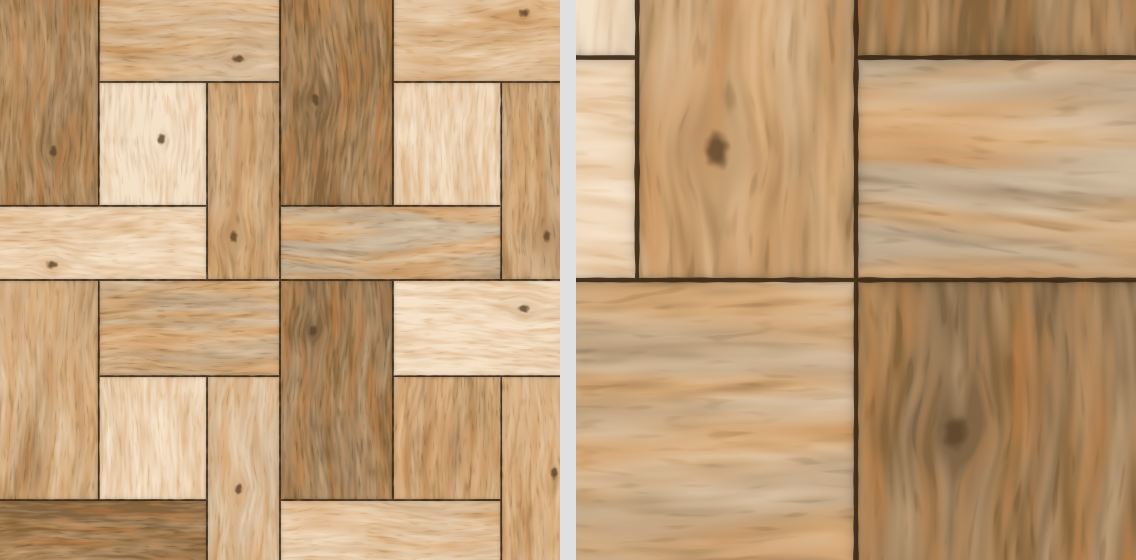
Left: the whole. Right: its middle third, enlarged.
Write a Shadertoy shader that draws this pattern.

```glsl
const float PERIOD = 0.5254;              // cell size as a share of the canvas
const vec2 CORE_LO = vec2(0.384, 0.327);  // central block corners inside a cell
const vec2 CORE_HI = vec2(0.752, 0.748);

const vec3 DARK_WOOD = vec3(0.53, 0.39, 0.23);
const vec3 TAN_WOOD = vec3(0.84, 0.67, 0.48);
const vec3 PALE_WOOD = vec3(0.97, 0.89, 0.79);
const vec3 RUST = vec3(0.73, 0.46, 0.23);
const vec3 KNOT_BROWN = vec3(0.36, 0.26, 0.16);
const vec3 GAP_BROWN = vec3(0.22, 0.15, 0.08);

// Lightness and weathering per plank: tall, top, right, bottom, core
const float TONE[20] = float[20](
    0.21, 0.88, 0.60, 0.72, 0.46,
    0.52, 0.53, 0.68, 0.21, 0.84,
    0.20, 0.67, 0.44, 0.53, 0.83,
    0.24, 0.62, 0.46, 0.82, 0.95);
const float GREY[20] = float[20](
    0.40, 0.25, 0.20, 0.35, 0.20,
    0.35, 0.65, 0.55, 0.25, 0.15,
    0.30, 0.20, 0.35, 0.85, 0.25,
    0.30, 0.50, 0.30, 0.15, 0.80);

struct Plank {
    vec4 box;       // low corner, high corner, in cell units
    int id;
    bool upright;   // grain runs vertically
};

vec2 hash2(vec2 p) {
    vec3 q = fract(p.xyx * vec3(0.1031, 0.1030, 0.0973));
    q += dot(q, q.yzx + 33.33);
    return fract((q.xx + q.yz) * q.zy);
}

float cornerSlope(vec2 corner, vec2 offset) {
    return dot(hash2(corner) * 2.0 - 1.0, offset);
}

float gradientNoise(vec2 p) {
    vec2 i = floor(p), f = fract(p);
    vec2 u = f * f * f * (f * (f * 6.0 - 15.0) + 10.0);
    vec2 e = vec2(1.0, 0.0);
    return mix(mix(cornerSlope(i, f), cornerSlope(i + e, f - e), u.x),
               mix(cornerSlope(i + e.yx, f - e.yx), cornerSlope(i + 1.0, f - 1.0), u.x), u.y);
}

// Noise stretched along the grain: x is along, y is across
float grain(vec2 g, float along, float across, float seed) {
    return gradientNoise(g * vec2(along, across) + seed * vec2(7.3, 11.7));
}

// Four planks wind around a central block
Plank plankAt(vec2 f) {
    vec2 a = CORE_LO, b = CORE_HI;
    if (f.x < a.x && f.y < b.y) return Plank(vec4(0.0, 0.0, a.x, b.y), 0, true);
    if (f.y < a.y) return Plank(vec4(a.x, 0.0, 1.0, a.y), 1, false);
    if (f.x > b.x) return Plank(vec4(b.x, a.y, 1.0, 1.0), 2, true);
    if (f.y > b.y) return Plank(vec4(0.0, b.y, b.x, 1.0), 3, false);
    return Plank(vec4(a, b), 4, true);
}

vec3 woodRamp(float t) {
    vec3 c = mix(DARK_WOOD, TAN_WOOD, clamp(t * 2.0, 0.0, 1.0));
    return mix(c, PALE_WOOD, clamp(t * 2.0 - 1.0, 0.0, 1.0));
}

vec3 woodColor(vec2 g, vec2 size, float tone, float grey, float seed) {
    // Knot, with the grain flowing around it
    vec2 chance = hash2(vec2(seed, 4.7));
    vec2 k = g - size * mix(vec2(0.2), vec2(0.8), hash2(vec2(seed, 9.1)));
    float hasKnot = step(0.5, chance.x);
    float bend = hasKnot * exp(-dot(k, k) / 0.0009);
    float r = length(k * vec2(0.75, 1.1)) + 0.004 * gradientNoise(g * 130.0 + seed);
    float knot = hasKnot * (1.0 - smoothstep(0.003, 0.010, r));
    g.y -= 0.6 * k.y * bend;
    g.y += 0.022 * grain(g, 5.0, 6.0, seed);

    // Layers from broad bands down to pores
    float band = grain(g, 2.5, 15.0, seed + 1.0);
    float streak = grain(g, 9.0, 75.0, seed + 2.0);
    float fiber = grain(g, 24.0, 170.0, seed + 3.0);
    float pore = smoothstep(0.12, 0.45, grain(g, 38.0, 230.0, seed + 4.0));
    float stain = smoothstep(0.18, 0.5, grain(g, 3.5, 11.0, seed + 5.0));
    float t = tone + 0.24 * band + 0.27 * streak + 0.26 * fiber;
    t -= 0.12 * pore + 0.22 * stain * (1.0 - 0.5 * tone) + 0.10 * bend;

    vec3 color = woodRamp(t);
    float rust = smoothstep(-0.05, 0.4, grain(g, 7.0, 55.0, seed + 6.0) + 0.5 * fiber);
    color = mix(color, RUST, rust * 0.65 * clamp(1.0 - 1.1 * tone, 0.0, 1.0));
    float weather = smoothstep(-0.35, 0.3, grain(g, 4.0, 32.0, seed + 7.0) + 0.5 * streak);
    float luma = dot(color, vec3(0.3, 0.59, 0.11));
    color = mix(color, luma * vec3(1.05, 0.97, 0.85), grey * weather * 0.85);
    return mix(color, KNOT_BROWN, 0.8 * knot);
}

void mainImage(out vec4 fragColor, in vec2 fragCoord) {
    vec2 p = fragCoord / iResolution.xy;
    vec2 q = (vec2(p.x, 1.0 - p.y) - 0.5) / PERIOD;
    vec2 cell = mod(floor(q), 2.0);
    vec2 f = fract(q);

    Plank plank = plankAt(f);
    int index = int(cell.x + 2.0 * cell.y) * 5 + plank.id;
    vec2 local = (f - plank.box.xy) * PERIOD;
    vec2 size = (plank.box.zw - plank.box.xy) * PERIOD;
    vec2 g = plank.upright ? local.yx : local;
    vec2 grainSize = plank.upright ? size.yx : size;
    vec3 color = woodColor(g, grainSize, TONE[index], GREY[index], float(index) * 3.1 + 1.0);

    // Uneven dark gap with a soft worn edge
    vec2 border = min(local, size - local);
    float edge = min(border.x, border.y) + 0.0008 * gradientNoise(p * 70.0);
    float pixel = 1.0 / iResolution.y;
    color *= 1.0 - 0.28 * exp(-max(edge, 0.0) / 0.0025);
    float gap = 1.0 - smoothstep(0.0013 - 0.5 * pixel, 0.0013 + 0.7 * pixel, edge);
    color = mix(color, GAP_BROWN, 0.88 * gap);

    fragColor = vec4(clamp(color, 0.0, 1.0), 1.0);
}
```
